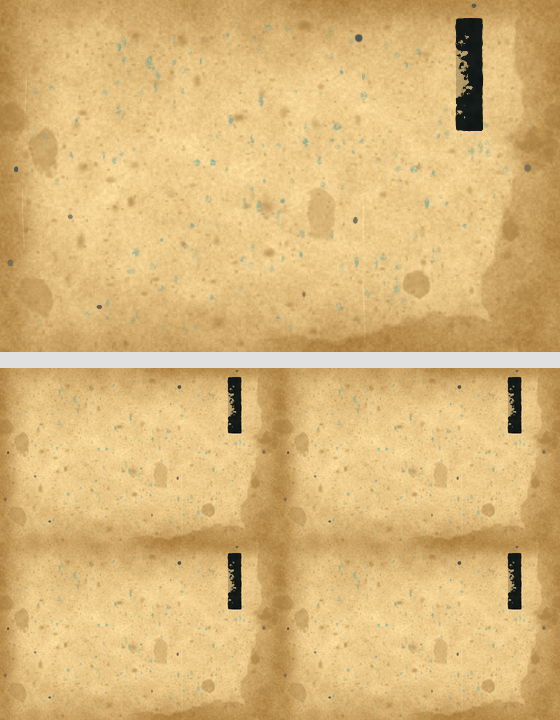
Top: one tile. Bottom: repeated 2 by 2.
Reproduce this texture procedurally as a WebGL 2 fragment shader.

```glsl
#version 300 es
precision highp float;
// Aged, foxed paper: a warm grained sheet with browned edges and a tide stain,
// scattered brown spots, teal flecks and ink drops, and one worn black bar.
// All noise and scatter grids wrap, so the sheet tiles in both directions.
#define GRID vec2(8.0, 5.0)
#define ASPECT 1.59
#define BASE_TONE 0.13
#define EDGE_TONE 0.97
#define TIDE_TONE 0.60
#define GRAIN 0.33
#define LIGHT vec3(0.957, 0.832, 0.584)
#define DARK vec3(0.812, 0.660, 0.410)
#define BROWN vec3(0.60, 0.43, 0.20)
#define TEAL vec3(0.43, 0.63, 0.58)
#define DROP vec3(0.27, 0.32, 0.32)
#define INK vec3(0.06, 0.085, 0.08)
uniform vec2 u_resolution;
out vec4 fragColor;

// Wraps whole cell numbers; the half keeps division clear of rounding.
vec2 wrapCell(vec2 c, vec2 n) { return c - n * floor((c + 0.5) / n); }

vec3 hash3(vec2 cell, float seed) {
  uvec3 v = uvec3(vec3(cell, seed) + 0.5) * 1664525u + 1013904223u;
  v.x += v.y * v.z; v.y += v.z * v.x; v.z += v.x * v.y;
  v ^= v >> 16u;
  v.x += v.y * v.z; v.y += v.z * v.x; v.z += v.x * v.y;
  return vec3(v >> 8u) / 16777216.0;
}

// Value noise, n cells across the canvas; each seed shifts its lattice.
float noise(vec2 uv, vec2 n, float seed) {
  vec2 p = uv * n + fract(seed * vec2(0.618, 0.755)), i = floor(p), f = p - i;
  f = f * f * (3.0 - 2.0 * f);
  vec2 a = wrapCell(i, n), b = wrapCell(i + 1.0, n);
  return mix(mix(hash3(a, seed).x, hash3(vec2(b.x, a.y), seed).x, f.x),
             mix(hash3(vec2(a.x, b.y), seed).x, hash3(b, seed).x, f.x), f.y);
}

float fbm(vec2 uv, vec2 n, float seed) {
  float sum = 0.0, amp = 0.533;
  for (int k = 0; k < 4; k++) {
    sum += amp * noise(uv, n, seed + float(k));
    n *= 2.0;
    amp *= 0.5;
  }
  return sum;
}

// Coverage of random ellipses, at most one per cell; size is in cells.
float scatter(vec2 uv, vec2 n, float seed, float share, vec2 size, float soft, float wobble) {
  vec2 p = uv * n, i = floor(p);
  float cover = 0.0;
  for (int y = -1; y <= 1; y++)
    for (int x = -1; x <= 1; x++) {
      vec2 c = i + vec2(x, y), cell = wrapCell(c, n);
      vec3 place = hash3(cell, seed), kind = hash3(cell, seed + 50.0);
      if (place.z > share) continue;
      vec2 radius = size * mix(0.5, 1.0, kind.x) * vec2(1.3 - 0.6 * kind.z, 0.7 + 0.6 * kind.z);
      float r = length((p - c - place.xy) / radius) + wobble;
      cover = max(cover, mix(0.4, 1.0, kind.y) * (1.0 - smoothstep(1.0 - soft, 1.0 + soft, r)));
    }
  return cover;
}

// Brown edges, tide stain, mottling and grain as one tone from light to dark.
float paperTone(vec2 uv, float rough) {
  vec2 d = fract(uv + 0.5) - 0.5;
  vec2 fade = exp(0.35 - sqrt(d * d / vec2(0.0034, 0.0100) + 0.1225));
  float edge = 1.0 - (1.0 - fade.x) * (1.0 - fade.y);
  float ragged = fbm(uv, GRID, 11.0) - 0.5;
  float side = smoothstep(-0.122, -0.108, d.x + 0.16 * ragged) * (1.0 - smoothstep(0.0, 0.08, d.x));
  float foot = (1.0 - smoothstep(0.085, 0.105, d.y + 0.22 * ragged)) * smoothstep(-0.1, 0.0, d.y);
  foot *= smoothstep(0.42, 0.58, uv.x) * (1.0 - smoothstep(0.86, 0.98, uv.x));
  float tone = BASE_TONE + EDGE_TONE * edge + TIDE_TONE * max(side, foot);
  tone += 0.7 * (rough - 0.5) + 0.5 * ragged;
  tone += GRAIN * (noise(uv, GRID * 24.0, 21.0) + noise(uv, GRID * 45.0, 22.0) - 1.0);
  // Two faint upright creases.
  for (int k = 0; k < 2; k++) {
    float line = abs(uv.x - 0.045 - 0.6 * float(k) - 0.02 * (noise(uv, GRID, 25.0) - 0.5));
    tone -= 0.35 * (1.0 - smoothstep(0.0005, 0.002, line)) * smoothstep(0.4, 0.7, noise(uv, GRID * 2.0, 26.0 + float(k)));
  }
  return tone;
}

void main() {
  vec2 uv = fract(gl_FragCoord.xy / u_resolution);
  float rough = fbm(uv, GRID * 3.0, 31.0);
  float fine = fbm(uv, GRID * 8.0, 36.0);
  vec3 col = mix(LIGHT, DARK, paperTone(uv, rough));

  // Large ragged blots, then foxing at three scales.
  float blot = scatter(uv, GRID, 41.0, 0.15, vec2(0.24), 0.2, 2.6 * (rough - 0.5));
  col = mix(col, BROWN, 0.48 * blot * (0.7 + 0.6 * fine));
  vec2 n = GRID;
  for (int k = 0; k < 3; k++) {
    float spot = scatter(uv, n, 43.0 + float(k), 0.24, vec2(0.10 + 0.07 * float(k)), 0.9, fine - 0.5);
    col = mix(col, BROWN, (0.55 - 0.1 * float(k)) * spot);
    n *= 3.0;
  }

  // Teal flecks in loose groups about the middle, then ink drops.
  vec2 m = uv - vec2(0.55, 0.58), border = min(uv, 1.0 - uv);
  float group = smoothstep(0.42, 0.62, fbm(uv, GRID, 61.0) + 0.12 - 0.6 * dot(m, m));
  group *= smoothstep(0.02, 0.1, min(border.x, border.y));
  float fleck = scatter(uv, GRID * 8.0, 66.0, 0.13, vec2(0.34, 0.52), 0.5, 1.6 * (fine - 0.5));
  col = mix(col, TEAL, 0.75 * fleck * group * smoothstep(0.0, 0.7, noise(uv, GRID * 40.0, 67.0)));
  col = mix(col, DROP, 0.95 * scatter(uv, GRID, 71.0, 0.25, vec2(0.052), 0.25, 0.6 * (fine - 0.5)));

  // Black bar, rubbed away around the middle of its left side.
  vec2 halfSize = vec2(0.038, 0.16);
  vec2 q = (uv - vec2(0.838, 0.788)) * vec2(ASPECT, 1.0), corner = abs(q) - halfSize + 0.006;
  float dist = length(max(corner, 0.0)) + min(max(corner.x, corner.y), 0.0) - 0.006;
  float bar = 1.0 - smoothstep(-0.0015, 0.0015, dist + 0.006 * (fine - 0.5));
  vec2 rub = q / halfSize + vec2(1.0, 0.0);
  float wear = exp(-0.8 * rub.x * rub.x - 2.4 * rub.y * rub.y);
  float print = smoothstep(-0.06, 0.06, fbm(uv, GRID * 12.0, 81.0) - mix(0.1, 0.8, wear));
  col = mix(col, INK + 0.05 * (fine - 0.5), bar * mix(0.22, 0.98, print));
  fragColor = vec4(clamp(col, 0.0, 1.0), 1.0);
}
```
